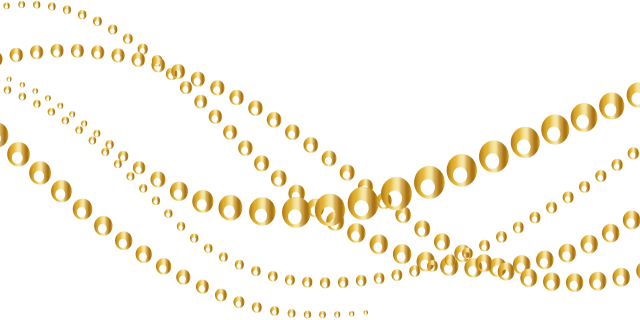
Give the GLSL for this background, as a WebGL 2 fragment shader.

```glsl
#version 300 es
precision highp float;

uniform vec2 u_resolution;
out vec4 outColor;

#define UNITS 384.0                   // design units per canvas height
#define KNOTS 9
#define BEAD_STRETCH 1.08             // bead height over width
#define HOLE_CENTER vec2(-0.11, -0.29)
#define HOLE_RADIUS vec2(0.47, 0.48)

const vec3 WHITE  = vec3(1.0);
const vec3 BRONZE = vec3(0.67, 0.45, 0.08);
const vec3 GOLD   = vec3(0.88, 0.69, 0.18);
const vec3 SHINE  = vec3(0.96, 0.90, 0.64);
const vec3 TAN    = vec3(0.81, 0.64, 0.28);

// Strand splines: x, y, bead radius
const vec3 UPPER[KNOTS] = vec3[](
    vec3(8, 377, 3.8), vec3(85, 371, 5), vec3(162.5, 331.5, 6),
    vec3(236.5, 266.3, 7.6), vec3(314, 188, 9), vec3(408.5, 115, 10.8),
    vec3(525, 67, 11), vec3(647, 70.5, 10.5), vec3(758, 120, 10.5));
const vec3 ARCH[KNOTS] = vec3[](
    vec3(-5, 313, 8.2), vec3(93, 323, 7.8), vec3(190, 306, 8.2),
    vec3(284, 267, 8.6), vec3(373, 210, 8.8), vec3(461, 143, 9.2),
    vec3(555, 80, 9.8), vec3(662, 46, 10.3), vec3(774, 59, 10.5));
const vec3 THIN[KNOTS] = vec3[](
    vec3(9, 276, 4.5), vec3(95, 228, 4.5), vec3(172, 158, 4.9),
    vec3(250, 86, 5.2), vec3(348, 48, 6), vec3(455, 50, 6.5),
    vec3(561, 80, 6.5), vec3(662, 135, 6.6), vec3(760, 200, 6.8));
const vec3 BOLD[KNOTS] = vec3[](
    vec3(11, 289, 3), vec3(63.3, 263, 3.5), vec3(112.5, 227, 4),
    vec3(169.7, 181, 7.6), vec3(259.3, 138, 13.5), vec3(391, 131.5, 18),
    vec3(525, 168.5, 18.3), vec3(653, 223, 17), vec3(766, 270, 14));
const vec3 LOWER[KNOTS] = vec3[](
    vec3(-4, 222, 14), vec3(61, 165.5, 12.8), vec3(124, 113, 11),
    vec3(184.5, 71.5, 9.5), vec3(243, 40, 7.8), vec3(297.5, 18, 6.3),
    vec3(350, 8, 4.8), vec3(396, 6.5, 3.9), vec3(439, 9, 2.6));

// Catmull-Rom curve with quadratic extrapolation at both ends
vec3 spline(vec3 k[KNOTS], float u) {
    int i = clamp(int(u), 0, KNOTS - 2);
    float t = u - float(i);
    vec3 b = k[i], c = k[i + 1], a, d;
    if (i > 0) a = k[i - 1];
    else a = 3.0 * (b - c) + k[2];
    if (i < KNOTS - 2) d = k[i + 2];
    else d = 3.0 * (c - b) + k[KNOTS - 3];
    return b + 0.5 * t * (c - a + t * (2.0 * a - 5.0 * b + 4.0 * c - d
             + t * (3.0 * (b - c) + d - a)));
}

// Metallic sheen across the bead, x from -1 to 1
vec3 metal(float x) {
    vec3 color = mix(BRONZE, GOLD, smoothstep(-1.1, -0.5, x));
    color = mix(color, SHINE, smoothstep(-0.55, 0.0, x));
    color = mix(color, TAN, smoothstep(0.1, 0.42, x));
    color = mix(color, BRONZE, smoothstep(0.38, 0.7, x));
    return mix(color, GOLD, smoothstep(0.75, 1.05, x));
}

float coverage(float dist, float pixel) {
    return clamp(0.5 - dist / pixel, 0.0, 1.0);
}

// Paints evenly spaced ring beads along one spline
void strand(inout vec3 color, vec2 p, float pixel, vec3 k[KNOTS], int count) {
    float span = float(KNOTS - 1) / float(count - 1);
    for (int i = 0; i < count; i++) {
        vec3 bead = spline(k, float(i) * span);
        vec2 q = (p - bead.xy) / (bead.z * vec2(1.0, BEAD_STRETCH));
        float body = coverage((length(q) - 1.0) * bead.z, pixel);
        if (body <= 0.0) continue;
        float holeDist = length((q - HOLE_CENTER) / HOLE_RADIUS) - 1.0;
        float hole = coverage(holeDist * HOLE_RADIUS.x * bead.z, pixel);
        color = mix(color, metal(q.x), body * (1.0 - hole));
    }
}

void main() {
    float pixel = UNITS / u_resolution.y;
    vec2 p = gl_FragCoord.xy * pixel;
    vec3 color = WHITE;

    // Back to front
    strand(color, p, pixel, UPPER, 35);
    strand(color, p, pixel, ARCH, 33);
    strand(color, p, pixel, THIN, 41);
    strand(color, p, pixel, LOWER, 21);
    strand(color, p, pixel, BOLD, 28);

    outColor = vec4(color, 1.0);
}
```
